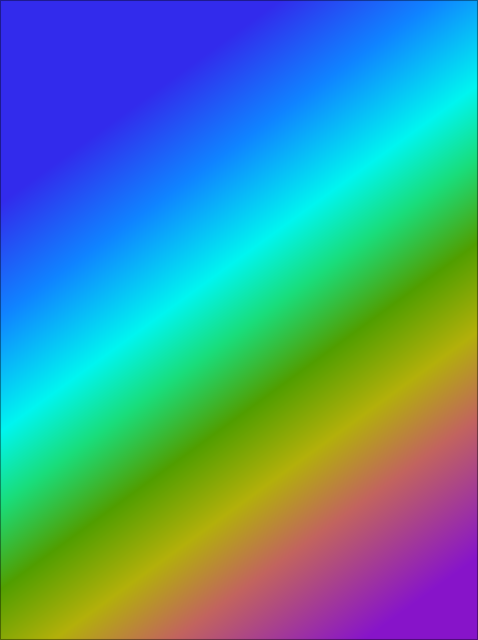
This background is drawn by a Shadertoy shader. Its source:

```glsl
// A diagonal spectrum: blue at the upper left, through cyan, green and gold,
// to violet at the lower right. One slanted coordinate drives a piecewise
// linear colour ramp; a hairline shade darkens the canvas border.

const float SLANT = 0.542;         // fall of the bands across the full width
const float BORDER_WIDTH = 0.0026; // in canvas heights
const float BORDER_SHADE = 0.5;    // brightness at the very edge

const int STOP_COUNT = 8;
const float STOPS[STOP_COUNT] = float[](
    0.318, 0.495, 0.675, 0.790, 0.921, 1.060, 1.195, 1.412);

const vec3 BLUE   = vec3(0.195, 0.170, 0.925);
const vec3 AZURE  = vec3(0.060, 0.515, 1.000);
const vec3 CYAN   = vec3(0.000, 0.960, 0.940);
const vec3 GREEN  = vec3(0.100, 0.865, 0.480);
const vec3 MOSS   = vec3(0.315, 0.620, 0.000);
const vec3 GOLD   = vec3(0.700, 0.690, 0.040);
const vec3 CORAL  = vec3(0.760, 0.390, 0.370);
const vec3 VIOLET = vec3(0.530, 0.080, 0.790);
const vec3 COLOURS[STOP_COUNT] = vec3[](
    BLUE, AZURE, CYAN, GREEN, MOSS, GOLD, CORAL, VIOLET);

// Blends between neighbouring stops, flat beyond both ends
vec3 spectrum(float position) {
    vec3 colour = COLOURS[0];
    for (int i = 1; i < STOP_COUNT; i++) {
        float blend = (position - STOPS[i - 1]) / (STOPS[i] - STOPS[i - 1]);
        colour = mix(colour, COLOURS[i], clamp(blend, 0.0, 1.0));
    }
    return colour;
}

// Soft darkening next to the nearest canvas edge
float borderLight(vec2 uv) {
    vec2 toEdge = min(uv, 1.0 - uv) * iResolution.xy / iResolution.y;
    float inside = smoothstep(0.0, BORDER_WIDTH, min(toEdge.x, toEdge.y));
    return mix(BORDER_SHADE, 1.0, inside);
}

void mainImage(out vec4 fragColor, in vec2 fragCoord) {
    vec2 uv = fragCoord / iResolution.xy;

    // Slanted coordinate: zero at the upper left corner
    float position = 1.0 - uv.y + SLANT * uv.x;

    fragColor = vec4(spectrum(position) * borderLight(uv), 1.0);
}
```
